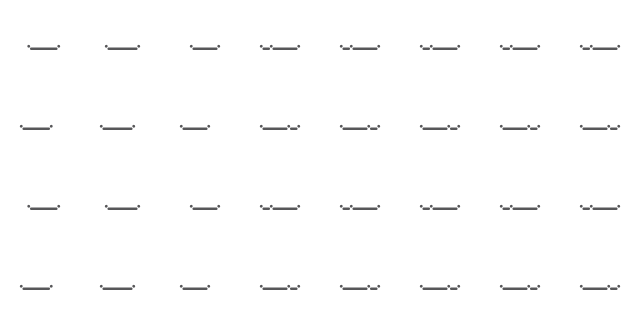
Reproduce this pattern procedurally as a WebGL 1 fragment shader.

```glsl
precision highp float;
// Rows of small dark bars strung between dots on white, mirrored on every other row.

uniform vec2 u_resolution;

const vec2 GRID = vec2(8.0, 4.0);    // repeats across and down
const float CELL = 64.0;             // units along a cell side
const float DOT_Y = 37.0;            // heights measured from the cell top
const float BAR_Y = 39.0;
const float LEFT_X = 17.0;           // outer dots
const float RIGHT_X = 47.0;
const float DOT_RADIUS = 1.1;
const float BAR_RADIUS = 1.0;
const float BAR_GAP = 1.0;           // space from a dot centre to a bar tip
const vec3 PAPER = vec3(1.0);
const vec3 INK = vec3(0.34, 0.34, 0.35);

float dotDistance(vec2 p, float x) {
  return length(p - vec2(x, DOT_Y)) - DOT_RADIUS;
}

// Round-ended bar spanning the space between dots at x0 and x1
float barDistance(vec2 p, float x0, float x1) {
  float inset = BAR_GAP + BAR_RADIUS;
  float nearest = clamp(p.x, x0 + inset, x1 - inset);
  return length(p - vec2(nearest, BAR_Y)) - BAR_RADIUS;
}

// Length of the short section: it varies only in the first two columns
float shortLength(float column) {
  return column < 0.5 ? 6.0 : (column < 1.5 ? 4.0 : 8.0);
}

float motifDistance(vec2 p, float column) {
  float splitX = LEFT_X + shortLength(column);
  float d = min(dotDistance(p, splitX), dotDistance(p, RIGHT_X));
  d = min(d, barDistance(p, splitX, RIGHT_X));

  // The short section is missing from the first three columns
  if (column > 2.5) {
    d = min(d, dotDistance(p, LEFT_X));
    d = min(d, barDistance(p, LEFT_X, splitX));
  }
  return d;
}

void main() {
  vec2 uv = gl_FragCoord.xy / u_resolution;
  vec2 grid = vec2(uv.x, 1.0 - uv.y) * GRID;
  vec2 id = floor(grid);
  vec2 p = fract(grid) * CELL;

  // Mirror odd rows
  if (mod(id.y, 2.0) > 0.5) p.x = CELL - p.x;

  // Edge smoothing one pixel wide
  float pixel = CELL * GRID.y / u_resolution.y;
  float coverage = clamp(0.5 - motifDistance(p, id.x) / pixel, 0.0, 1.0);
  gl_FragColor = vec4(mix(PAPER, INK, coverage), 1.0);
}
```
